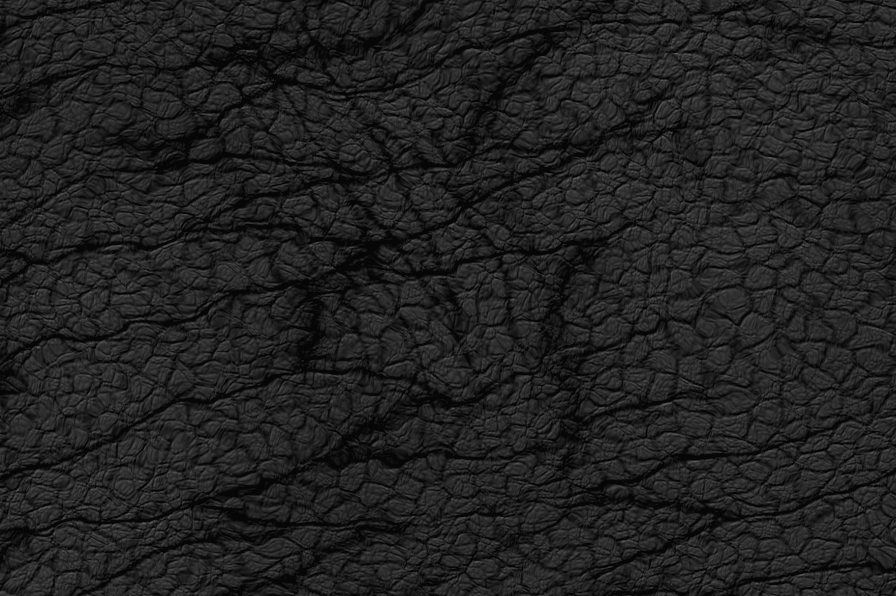
Give the GLSL for this texture, as a WebGL 2 fragment shader.

```glsl
#version 300 es
precision highp float;
// Dark creased leather: pebbled cells, fine cracks and long folds under raking light.
uniform vec2 u_resolution;
out vec4 fragColor;

vec2 hash2(vec2 p) {
    vec3 q = fract(vec3(p.xyx) * vec3(0.1031, 0.1030, 0.0973));
    q += dot(q, q.yzx + 33.33);
    return fract((q.xx + q.yz) * q.zy);
}

// Gap between the two nearest cell centres: zero along cell borders.
float cellGap(vec2 p) {
    vec2 cell = floor(p), f = p - cell;
    float near = 9.0, second = 9.0;
    for (int y = -1; y <= 1; y++) {
        for (int x = -1; x <= 1; x++) {
            vec2 o = vec2(x, y);
            float d = length(o + 0.05 + 0.9 * hash2(cell + o) - f);
            second = min(second, max(near, d));
            near = min(near, d);
        }
    }
    return second - near;
}

// Smooth wandering value in about -1..1 from layered sines.
float drift(vec2 p) {
    float sum = 0.0, amp = 0.5;
    for (int i = 0; i < 4; i++) {
        sum += amp * sin(p.x + 1.7 * sin(p.y * 0.8 + float(i))) * cos(p.y - 1.3 * sin(p.x * 0.7));
        p = mat2(1.2, 1.5, -1.5, 1.2) * p + 2.3;
        amp *= 0.55;
    }
    return sum;
}

// Dark groove of a given width, broken up by a strength.
float groove(float gap, float width, float strength) {
    return strength * (1.0 - smoothstep(0.0, width, gap));
}

float leatherHeight(vec2 p) {
    vec2 bend = vec2(drift(p * 5.0 + 3.0), drift(p * 4.0 + 11.0));
    vec2 jag = vec2(sin(p.y * 83.0 + 2.0 * sin(p.x * 61.0)), sin(p.x * 77.0 + 2.0 * sin(p.y * 69.0)));
    vec2 q = p + 0.035 * bend + 0.0035 * jag;
    float patchy = drift(p * 9.0 + 20.0);

    // Pebbles, the smaller cracks across them, and pore grain.
    float pebble = groove(cellGap(q * vec2(20.0, 26.0)), 0.30, 0.8 + 0.25 * patchy);
    float crack = groove(cellGap(q * vec2(43.0, 52.0) + 7.0), 0.34, 0.75 - 0.4 * patchy);
    float grain = cellGap(q * 125.0 + 31.0);
    float h = 1.0 - 0.42 * pebble - 0.28 * crack - 0.16 * (1.0 - min(grain * 1.6, 1.0));

    // Long folds that rise gently to the right, deepest at the lower left.
    vec2 r = mat2(0.98, -0.2, 0.2, 0.98) * (p + 0.07 * bend + 0.002 * jag);
    float foldGap = cellGap(r * vec2(1.8, 8.5) + 4.0);
    float depth = smoothstep(-0.4, 0.4, drift(p * 3.5 + 8.0) + 0.5 - p.y * 0.4);
    h -= groove(foldGap, 0.11, 0.45 * depth) + groove(foldGap, 0.45, 0.14 * depth);

    // Steep creases falling to the right through the middle.
    vec2 s = p - vec2(0.62, 0.64) + 0.045 * bend.yx;
    float across = dot(s, vec2(0.85, 0.53)), along = dot(s, vec2(0.53, -0.85));
    float belt = exp(-across * across * 22.0) * (1.0 - smoothstep(0.25, 0.5, abs(along)));
    h -= groove(cellGap(vec2(along * 1.7, across * 11.0) + 15.0), 0.15, 0.5 * belt);
    return h;
}

void main() {
    vec2 p = gl_FragCoord.xy / u_resolution.y;

    // Slope towards a light above and slightly left.
    float h = leatherHeight(p);
    float slope = h - leatherHeight(p + vec2(-0.0011, 0.0028));

    // Hollows go nearly black, lit flanks go grey.
    float tone = 0.012 + 0.19 * max(h, 0.0) + 0.27 * slope;
    tone *= 1.0 + 0.12 * drift(p * 3.0 + 1.0);
    tone += 0.018 * (hash2(floor(p * 340.0)).x - 0.5);
    fragColor = vec4(vec3(clamp(tone, 0.025, 0.36)), 1.0);
}
```
